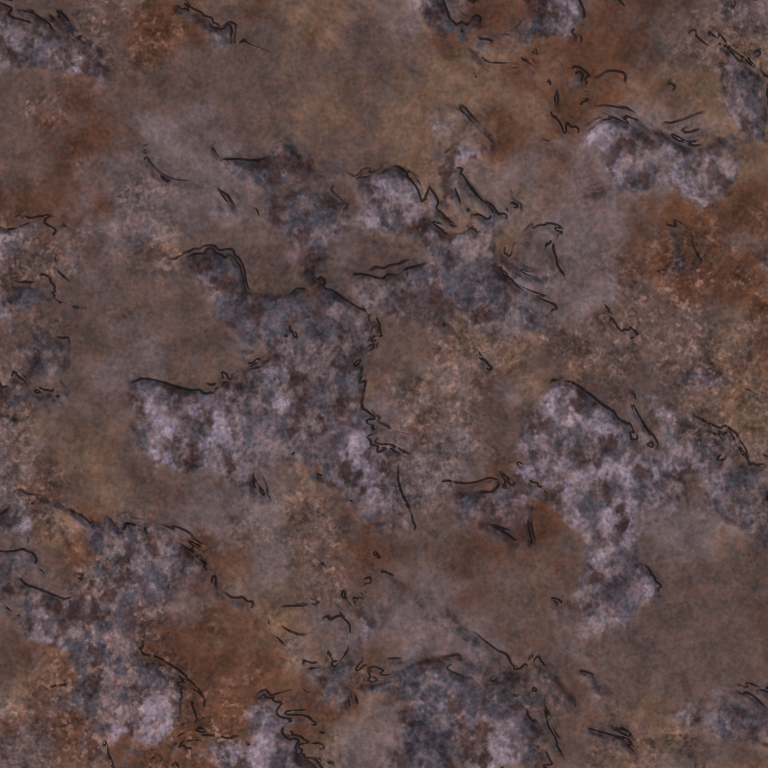
Reproduce this texture procedurally as a WebGL 2 fragment shader.

```glsl
#version 300 es
precision highp float;
// Weathered rusty stone: brown crust flaking off slate and mauve patches, with dark broken lips.

#define FLAKE_SCALE 6.5
#define FLAKE_STRETCH 1.3
#define FLAKE_LEVEL 0.53
#define FLAKE_SOFTNESS 0.06
#define LIP_WIDTH 0.0014
#define LIP_DARKNESS 0.75
#define SHADOW_REACH 0.008
#define BLOTCH_SCALE 58.0
#define GRAIN_SCALE 230.0
#define GRAIN_STRENGTH 0.20
#define MOTTLE_STRENGTH 0.62
#define SPECKLE_STRENGTH 0.45

uniform vec2 u_resolution;
out vec4 fragColor;

const vec3 UMBER  = vec3(0.350, 0.278, 0.264);
const vec3 TAN    = vec3(0.422, 0.326, 0.276);
const vec3 RUST   = vec3(0.335, 0.218, 0.172);
const vec3 MAUVE  = vec3(0.425, 0.365, 0.380);
const vec3 SLATE  = vec3(0.290, 0.268, 0.302);
const vec3 MAROON = vec3(0.235, 0.165, 0.165);
const vec3 LILAC  = vec3(0.540, 0.490, 0.560);
const vec3 PINK   = vec3(0.580, 0.450, 0.410);
const vec3 SOOT   = vec3(0.100, 0.078, 0.085);

const vec2 ALONG  = vec2(0.83, -0.56);   // downhill run of the flakes
const vec2 ACROSS = vec2(0.56, 0.83);
const mat2 TURN   = mat2(0.8, 0.6, -0.6, 0.8);

float hash(vec2 p) {
    vec3 q = fract(p.xyx * 0.1031);
    q += dot(q, q.yzx + 33.33);
    return fract((q.x + q.y) * q.z);
}

float noise(vec2 p) {
    vec2 i = floor(p), f = fract(p);
    f = f * f * (3.0 - 2.0 * f);
    vec2 e = vec2(1.0, 0.0);
    return mix(mix(hash(i), hash(i + e), f.x),
               mix(hash(i + e.yx), hash(i + e.xx), f.x), f.y);
}

float fbm(vec2 p, int octaves) {
    float sum = 0.0, weight = 0.5, total = 0.0;
    for (int i = 0; i < octaves; i++) {
        p = 2.0 * TURN * p + 17.3;
        sum += weight * noise(p * 0.5);
        total += weight;
        weight *= 0.6;
    }
    return sum / total;
}

// Depth of erosion; above FLAKE_LEVEL the crust is gone.
float erosion(vec2 uv) {
    vec2 q = vec2(dot(uv, ALONG), dot(uv, ACROSS) * FLAKE_STRETCH) * FLAKE_SCALE;
    vec2 warp = vec2(noise(q * 2.3 + 5.0), noise(q * 2.3 + 41.0)) - 0.5;
    return fbm(q + 0.5 * warp + 60.0, 5);
}

vec2 slopeAt(vec2 uv, float reach) {
    vec2 e = vec2(reach, 0.0);
    return vec2(erosion(uv + e) - erosion(uv - e),
                erosion(uv + e.yx) - erosion(uv - e.yx)) / (2.0 * reach);
}

float exposed(float depth) {
    return smoothstep(FLAKE_LEVEL - FLAKE_SOFTNESS, FLAKE_LEVEL + FLAKE_SOFTNESS, depth);
}

// Thin dark line along an erosion contour.
float contour(float depth, float steepness, float level, float pixel) {
    float dist = abs(depth - level) / steepness;
    return 1.0 - smoothstep(LIP_WIDTH * 0.4, LIP_WIDTH + pixel, dist);
}

vec3 crustColour(vec2 uv) {
    float tone = fbm(uv * 6.0 + 11.0, 6);
    vec3 c = mix(UMBER, TAN, smoothstep(0.42, 0.62, tone));
    float rusty = fbm(uv * 5.0 + 137.0, 6);
    c = mix(c, RUST, 0.8 * smoothstep(0.50, 0.66, rusty));
    float dusty = fbm(uv * 6.0 + 171.0, 6);
    return mix(c, MAUVE, 0.7 * smoothstep(0.50, 0.66, dusty));
}

vec3 stoneColour(vec2 uv) {
    vec2 q = uv * BLOTCH_SCALE * vec2(1.0, 0.8);
    float pale = fbm(q + 23.0, 3);
    float dark = fbm(q * 0.8 + 211.0, 4);
    float region = fbm(uv * 8.0 + 251.0, 4);
    vec3 c = mix(SLATE, MAUVE, smoothstep(0.38, 0.64, pale + 0.5 * (region - 0.5)));
    c = mix(c, MAROON, 0.75 * smoothstep(0.48, 0.68, dark));
    float chalk = smoothstep(0.54, 0.68, region) * smoothstep(0.46, 0.64, pale);
    return mix(c, LILAC, 0.75 * chalk);
}

void main() {
    vec2 uv = gl_FragCoord.xy / u_resolution.y;
    float pixel = 1.0 / u_resolution.y;

    // Crust over stone
    float depth = erosion(uv);
    float bare = exposed(depth);
    vec3 colour = mix(crustColour(uv), stoneColour(uv), 0.88 * bare);

    // Relief shade: dim under upper rims, faint light on the crust edge
    float above = exposed(erosion(uv + ACROSS * SHADOW_REACH));
    colour *= 1.0 - 0.32 * max(bare - above, 0.0) + 0.12 * max(above - bare, 0.0);

    // Dark lips on the upper rims of two contours
    float steepness = length(slopeAt(uv, 0.0016)) + 0.5;
    vec2 trend = slopeAt(uv, 0.009);
    float facing = smoothstep(0.0, 0.6, -dot(trend, ACROSS) / (length(trend) + 0.3));
    float broken = smoothstep(0.45, 0.54, fbm(uv * 9.0 + 307.0, 3));
    float sparse = smoothstep(0.51, 0.60, fbm(uv * 9.0 + 353.0, 3));
    float lips = max(broken * contour(depth, steepness, FLAKE_LEVEL, pixel),
                     sparse * contour(depth, steepness, FLAKE_LEVEL - 0.05, pixel));
    colour = mix(colour, SOOT, LIP_DARKNESS * facing * lips);

    // Clustered pink specks
    float cluster = smoothstep(0.49, 0.64, fbm(uv * 6.0 + 401.0, 4));
    float speck = smoothstep(0.58, 0.76, fbm(uv * GRAIN_SCALE * 0.6 + 19.0, 2));
    colour = mix(colour, PINK, SPECKLE_STRENGTH * cluster * speck);

    // Mottling and grain, rougher on bare stone
    float rough = 0.75 + 0.6 * max(bare, cluster);
    float mottle = fbm(uv * 38.0 + 449.0, 4) - 0.5;
    float grain = fbm(uv * GRAIN_SCALE + 7.0, 2) - 0.5;
    float tint = noise(TURN * uv * GRAIN_SCALE * 0.5 + 71.0) - 0.5;
    colour *= 1.0 + rough * (MOTTLE_STRENGTH * mottle + 2.0 * GRAIN_STRENGTH * grain);
    colour += 0.03 * tint * vec3(1.0, -0.1, -0.7);

    fragColor = vec4(colour, 1.0);
}
```
